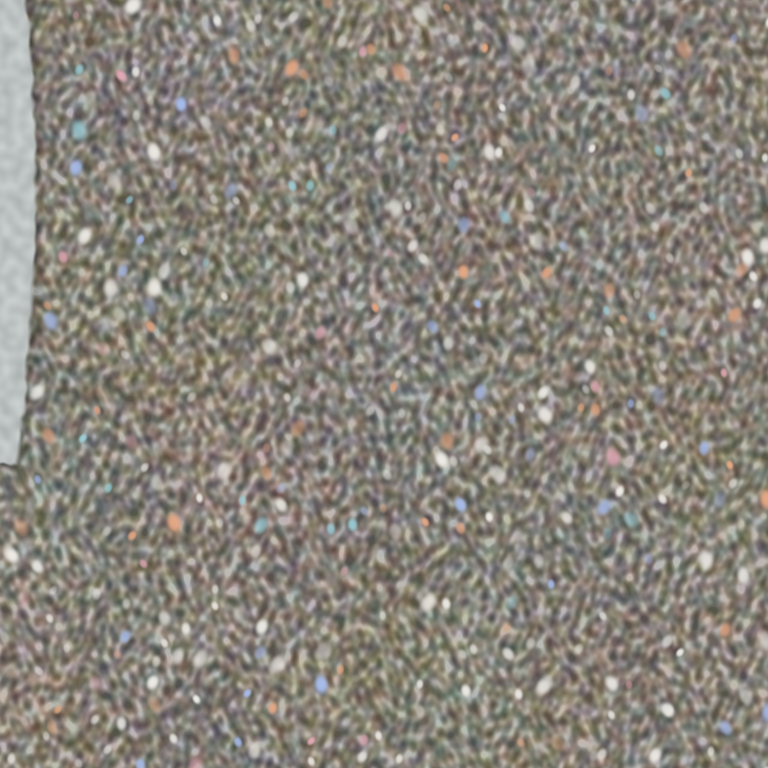
Write a Shadertoy shader that draws this texture.

```glsl
// Grainy grey-brown stone with soft tilted streaks, scattered pale and tinted
// glints, and a light strip at the upper left. Streaks are stretched gradient
// noise sent through a tone ramp; glints are jittered blobs on a grid.

const vec2  STREAK_FREQ  = vec2(98.0, 52.0);  // cells across the canvas
const float STREAK_TILT  = 0.42;              // radians, to either side
const float GRAIN_FREQ   = 80.0;
const float TINT_FREQ    = 48.0;
const float GLINT_FREQ   = 31.0;
const float GLINT_CHANCE = 0.36;
const float NOISE_SPREAD = 0.21;              // deviation of gradient noise

const vec3 DEEP   = vec3(0.34, 0.325, 0.295);
const vec3 DARK   = vec3(0.42, 0.40, 0.37);
const vec3 MID    = vec3(0.50, 0.48, 0.44);
const vec3 LIGHT  = vec3(0.57, 0.545, 0.51);
const vec3 PALE   = vec3(0.64, 0.62, 0.585);
const vec3 BRIGHT = vec3(0.74, 0.725, 0.70);

const vec3 WHITE_GLINT  = vec3(0.93, 0.92, 0.90);
const vec3 ORANGE_GLINT = vec3(0.90, 0.66, 0.52);
const vec3 BLUE_GLINT   = vec3(0.66, 0.74, 0.93);
const vec3 PINK_GLINT   = vec3(0.88, 0.66, 0.71);
const vec3 CYAN_GLINT   = vec3(0.62, 0.83, 0.87);

const vec3  STRIP_COLOR  = vec3(0.735, 0.76, 0.755);
const float STRIP_WIDTH  = 0.047;
const float STRIP_BOTTOM = 0.395;

vec3 hash3(vec2 p) {
    vec3 q = fract(p.xyx * vec3(0.1031, 0.1030, 0.0973));
    q += dot(q, q.yxz + 33.33);
    return fract((q.xxy + q.yzz) * q.zyx);
}

vec2 gradientAt(vec2 cell) {
    float a = 6.2832 * hash3(cell).x;
    return vec2(cos(a), sin(a));
}

// Gradient noise scaled to roughly unit deviation
float noise(vec2 p) {
    vec2 i = floor(p), f = p - i;
    vec2 u = f * f * f * (f * (f * 6.0 - 15.0) + 10.0);
    vec2 e = vec2(1.0, 0.0);
    float low  = mix(dot(gradientAt(i), f),
                     dot(gradientAt(i + e), f - e), u.x);
    float high = mix(dot(gradientAt(i + e.yx), f - e.yx),
                     dot(gradientAt(i + e.xx), f - e.xx), u.x);
    return mix(low, high, u.y) / NOISE_SPREAD;
}

vec2 rotate(vec2 p, float a) {
    float c = cos(a), s = sin(a);
    return vec2(c * p.x - s * p.y, s * p.x + c * p.y);
}

// Tone ramp: input is in deviations from the mean
vec3 stoneRamp(float t) {
    vec3 c = mix(DEEP, DARK, smoothstep(-2.6, -1.2, t));
    c = mix(c, MID,    clamp((t + 1.2) / 0.95, 0.0, 1.0));
    c = mix(c, LIGHT,  clamp((t + 0.25) / 0.85, 0.0, 1.0));
    c = mix(c, PALE,   clamp((t - 0.6) / 0.65, 0.0, 1.0));
    return mix(c, BRIGHT, clamp((t - 1.25) / 1.0, 0.0, 1.0));
}

vec3 stone(vec2 uv) {
    // Two streak directions that trade places across the surface
    float turn = 0.785 + 0.7 * noise(uv * 14.0 + 7.0);
    float left  = noise(rotate(uv,  STREAK_TILT) * STREAK_FREQ + 200.0);
    float right = noise(rotate(uv, -STREAK_TILT) * STREAK_FREQ + 500.0);
    float tone = 0.82 * (cos(turn) * left + sin(turn) * right)
               + 0.57 * noise(uv * GRAIN_FREQ + 900.0);
    tone += 0.12 * noise(uv * 9.0 + 40.0);

    // Faint warm-cool and green-pink drift, fine and broad
    float warm = noise(uv * TINT_FREQ + 300.0) + 0.5 * noise(uv * 5.0 + 60.0);
    float pink = noise(uv * TINT_FREQ + 700.0) + 0.5 * noise(uv * 4.0 + 80.0);
    return stoneRamp(tone) + 0.013 * warm * vec3(1.0, 0.1, -1.1)
                           + 0.008 * pink * vec3(0.8, -1.0, 0.6);
}

vec3 glintColor(float pick) {
    if (pick < 0.58) return WHITE_GLINT;
    if (pick < 0.76) return ORANGE_GLINT;
    if (pick < 0.87) return BLUE_GLINT;
    return pick < 0.94 ? PINK_GLINT : CYAN_GLINT;
}

// Soft upright blobs, each with a slightly darkened surround
vec3 addGlints(vec3 color, vec2 uv) {
    vec2 p = uv * GLINT_FREQ, home = floor(p);
    for (int y = -1; y <= 1; y++)
    for (int x = -1; x <= 1; x++) {
        vec2 cell = home + vec2(x, y);
        vec3 place = hash3(cell + 111.0), kind = hash3(cell + 413.0);
        if (place.z > GLINT_CHANCE) continue;
        vec2 d = rotate(p - cell - place.xy, (kind.x - 0.5) * 1.4);
        float radius = mix(0.13, 0.29, kind.y * kind.y);
        d /= radius * vec2(0.9, 1.25);
        float r2 = dot(d, d);
        float strength = mix(0.35, 1.0, fract(kind.x * 7.0 + kind.y));
        color *= 1.0 - 0.13 * strength * exp(-0.45 * r2);
        color = mix(color, glintColor(kind.z), strength * exp(-r2 * r2 * 0.6));
    }
    return color;
}

vec3 addStrip(vec3 color, vec2 uv) {
    float bend = uv.y - 0.75;
    float edge = STRIP_WIDTH - 0.2 * bend * bend + 0.0012 * noise(uv * 45.0);
    float bottom = STRIP_BOTTOM + 0.0015 * noise(uv * 60.0 + 20.0);
    float d = max(uv.x - edge, bottom - uv.y);
    color *= 1.0 - 0.2 * exp(-pow(max(d, 0.0) / 0.008, 2.0));
    vec3 face = STRIP_COLOR + 0.022 * noise(uv * 60.0 + 90.0);
    return mix(face, color, smoothstep(-0.004, 0.003, d));
}

void mainImage(out vec4 fragColor, in vec2 fragCoord) {
    vec2 uv = fragCoord / iResolution.y;
    vec3 color = addStrip(addGlints(stone(uv), uv), uv);
    fragColor = vec4(clamp(color, 0.0, 1.0), 1.0);
}
```
